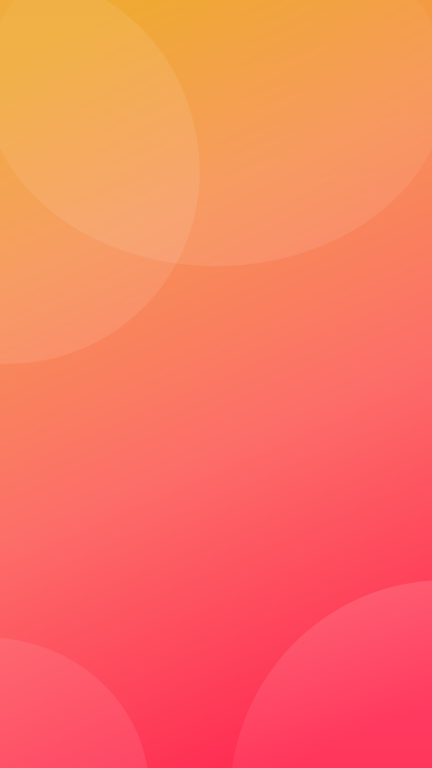
Give the GLSL for this background, as a Shadertoy shader.

```glsl
// A warm diagonal gradient from gold to crimson under four translucent blobs.
// Each blob is an egg: an ellipse with separate upper and lower radii,
// laid on as a white veil whose strength changes from top to bottom.

const vec2 DESIGN = vec2(1.0, 16.0 / 9.0); // canvas size in widths, y downwards

const vec3 GOLD    = vec3(0.937, 0.645, 0.165);
const vec3 APRICOT = vec3(0.965, 0.575, 0.330);
const vec3 CORAL   = vec3(0.990, 0.430, 0.410);
const vec3 CRIMSON = vec3(1.000, 0.160, 0.320);

float ramp(float a, float b, float x) {
    return clamp((x - a) / (b - a), 0.0, 1.0);
}

// Four colour stops along a tilted axis
vec3 sunsetGradient(vec2 p) {
    float t = dot(p, vec2(0.40, 0.92));
    vec3 color = mix(GOLD, APRICOT, ramp(0.139, 0.602, t));
    color = mix(color, CORAL, ramp(0.602, 1.157, t));
    return mix(color, CRIMSON, ramp(1.157, 1.898, t));
}

// Approximate signed distance; radii = (side, up, down)
float eggDistance(vec2 p, vec2 center, vec3 radii) {
    vec2 q = p - center;
    vec2 r = vec2(radii.x, q.y < 0.0 ? radii.y : radii.z);
    float k = length(q / r);
    float slope = max(length(q / (r * r)), 1e-4);
    return k * (k - 1.0) / slope;
}

// Lay a white egg over a colour; veil = opacity at its top and bottom
vec3 addEgg(vec3 color, vec2 p, vec2 center, vec3 radii, vec2 veil, float pixel) {
    float d = eggDistance(p, center, radii);
    float coverage = 1.0 - smoothstep(-pixel, pixel, d);
    float height = ramp(center.y - radii.y, center.y + radii.z, p.y);
    return mix(color, vec3(1.0), coverage * mix(veil.x, veil.y, height));
}

void mainImage(out vec4 fragColor, in vec2 fragCoord) {
    vec2 uv = fragCoord / iResolution.xy;
    vec2 p = vec2(uv.x, 1.0 - uv.y) * DESIGN;
    float pixel = 0.75 / iResolution.x;

    vec3 color = sunsetGradient(p);

    // Upper pair: wide centre blob and left blob
    color = addEgg(color, p, vec2(0.500, 0.189), vec3(0.536, 0.382, 0.427), vec2(0.03, 0.09), pixel);
    color = addEgg(color, p, vec2(0.018, 0.398), vec3(0.444, 0.463, 0.444), vec2(0.09, 0.09), pixel);

    // Lower pair: left and right corners
    color = addEgg(color, p, vec2(-0.035, 1.829), vec3(0.380, 0.354, 0.354), vec2(0.08, 0.10), pixel);
    color = addEgg(color, p, vec2(1.030, 1.852), vec3(0.498, 0.509, 0.509), vec2(0.13, -0.03), pixel);

    fragColor = vec4(color, 1.0);
}
```
